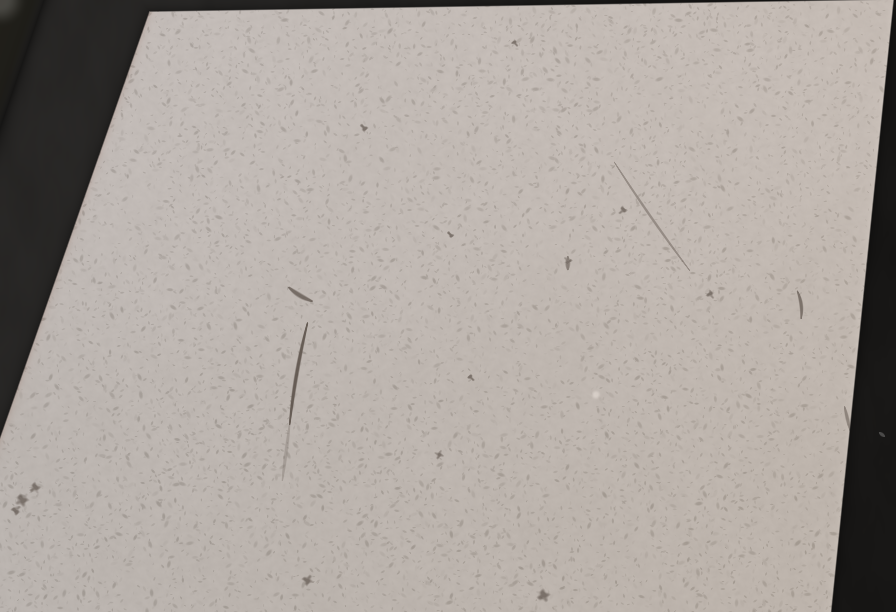
A Shadertoy shader for this texture:

```glsl
// A pale speckled stone slab, seen at a slant, lying in a dark frame.
// Straight edges bound the slab; cellular noise scatters oriented flecks over
// it, layered sines tint it, and short strokes and spots add the wear.

const float ASPECT = 512.0 / 350.0;
const vec3 STONE_LIGHT = vec3(0.765, 0.735, 0.715);
const vec3 STONE_SHADE = vec3(0.735, 0.705, 0.680);
const vec3 STAIN = vec3(0.34, 0.30, 0.27);
const vec3 FRAME_LEFT = vec3(0.155, 0.150, 0.145);
const vec3 FRAME_RIGHT = vec3(0.092, 0.088, 0.084);

vec2 hash2(vec2 cell) {
    vec3 q = fract(cell.xyx * vec3(0.1031, 0.1030, 0.0973));
    q += dot(q, q.yzx + 33.33);
    return fract((q.xx + q.yz) * q.zy);
}

// Signed distance to the line a-b, positive on its right side
float edgeDistance(vec2 p, vec2 a, vec2 b) {
    vec2 d = normalize(b - a);
    return dot(p - a, vec2(d.y, -d.x));
}

// Soft stroke that tapers towards both ends
float stroke(vec2 p, vec2 a, vec2 b, float width, float bend) {
    vec2 d = b - a;
    float t = clamp(dot(p - a, d) / dot(d, d), 0.0, 1.0);
    float taper = 4.0 * t * (1.0 - t);
    vec2 side = normalize(vec2(d.y, -d.x));
    float dist = length(p - a - d * t - side * bend * taper);
    float radius = width * (0.45 + 0.55 * taper);
    return 1.0 - smoothstep(radius * 0.4, radius * 1.4, dist);
}

// Smooth uneven field in about -1..1
float layeredSines(vec2 p) {
    float sum = 0.0, gain = 0.5;
    for (int i = 0; i < 4; i++) {
        sum += gain * sin(p.x + 1.7 * sin(p.y * 0.8)) * cos(p.y + 1.3 * sin(p.x * 0.7));
        p = mat2(1.5, 1.1, -1.1, 1.5) * p + 2.3;
        gain *= 0.6;
    }
    return sum;
}

// One elongated, randomly turned fleck per cell
float flecks(vec2 p, float density, float seed) {
    vec2 cell = floor(p);
    float cover = 0.0;
    for (int y = -1; y <= 1; y++)
    for (int x = -1; x <= 1; x++) {
        vec2 id = cell + vec2(x, y);
        vec2 place = hash2(id + seed);
        vec2 kind = hash2(id + seed + 57.0);
        vec2 d = p - id - place;
        float angle = 6.2832 * kind.x;
        float c = cos(angle), s = sin(angle);
        d = mat2(c, -s, s, c) * d;
        float size = mix(0.65, 1.25, place.y);
        float shape = length(d / (vec2(0.38, 0.18) * size));
        float strength = smoothstep(1.0 - density, 1.25, kind.y);
        cover = max(cover, strength * (1.0 - smoothstep(0.35, 1.2, shape)));
    }
    return cover;
}

// Scattered dark spots: position and radius
float spots(vec2 p) {
    const vec3 SPOTS[13] = vec3[13](
        vec3(0.594, 0.791, 0.006), vec3(1.017, 0.656, 0.006), vec3(0.927, 0.573, 0.006),
        vec3(1.160, 0.519, 0.006), vec3(0.717, 0.257, 0.006), vec3(0.887, 0.027, 0.010),
        vec3(0.502, 0.052, 0.008), vec3(0.735, 0.616, 0.005), vec3(0.841, 0.930, 0.005),
        vec3(0.769, 0.383, 0.005), vec3(0.036, 0.183, 0.010), vec3(0.057, 0.203, 0.008),
        vec3(0.026, 0.166, 0.007));
    float cover = 0.0;
    vec2 wobble = 0.002 * vec2(sin(p.y * 610.0), sin(p.x * 530.0));
    for (int i = 0; i < 13; i++) {
        float d = length(p + wobble - SPOTS[i].xy);
        cover = max(cover, 1.0 - smoothstep(0.35, 1.2, d / SPOTS[i].z));
    }
    return cover;
}

vec3 slabColor(vec2 p) {
    float mottling = layeredSines(p * 9.0);
    vec3 color = mix(STONE_SHADE, STONE_LIGHT, smoothstep(0.0, 0.9, p.y) + 0.2 * mottling);
    color += vec3(0.008, 0.0, -0.010) * (p.x - 0.6);
    // Fine and coarse flecks, then a faint grain
    float density = 0.65 + 0.2 * mottling;
    float fine = flecks(p * 105.0, density, 3.0);
    float coarse = flecks(p * 62.0, density, 19.0);
    color -= vec3(0.125, 0.125, 0.130) * max(fine * 0.8, coarse);
    color += 0.012 * layeredSines(p * 150.0);
    // Scratches and chips
    float wear = 0.85 * stroke(p, vec2(0.473, 0.307), vec2(0.502, 0.472), 0.0032, -0.003);
    wear = max(wear, 0.25 * stroke(p, vec2(0.461, 0.215), vec2(0.473, 0.307), 0.003, 0.0));
    wear = max(wear, 0.42 * stroke(p, vec2(1.003, 0.735), vec2(1.126, 0.558), 0.0022, 0.002));
    wear = max(wear, 0.65 * stroke(p, vec2(1.302, 0.524), vec2(1.308, 0.480), 0.003, -0.003));
    wear = max(wear, 0.70 * stroke(p, vec2(0.472, 0.530), vec2(0.509, 0.508), 0.004, 0.002));
    wear = max(wear, 0.50 * stroke(p, vec2(1.379, 0.335), vec2(1.388, 0.297), 0.003, 0.0));
    wear = max(wear, 0.55 * stroke(p, vec2(0.927, 0.580), vec2(0.927, 0.560), 0.004, 0.0));
    wear = max(wear, 0.65 * spots(p));
    color = mix(color, STAIN, wear);
    float chip = 1.0 - smoothstep(0.002, 0.009, length(p - vec2(0.973, 0.355)));
    return color + 0.09 * chip;
}

vec3 frameColor(vec2 p, float px) {
    vec3 color = mix(FRAME_LEFT, FRAME_RIGHT, smoothstep(0.2, 1.3, p.x));
    color += 0.010 * layeredSines(p * vec2(30.0, 12.0));
    // Outer ledge and its groove at the upper left
    float ledge = edgeDistance(p, vec2(0.0, 0.79), vec2(0.072, 1.0));
    color = mix(color, vec3(0.125, 0.120, 0.100), 1.0 - smoothstep(-0.02, px, ledge));
    color *= 1.0 - 0.45 * exp(-abs(ledge) / 0.010);
    color += 0.16 * (1.0 - smoothstep(0.01, 0.045, length(p - vec2(0.0, 1.0))));
    return color + 0.2 * stroke(p, vec2(1.436, 0.293), vec2(1.444, 0.287), 0.003, 0.0);
}

void mainImage(out vec4 fragColor, in vec2 fragCoord) {
    vec2 p = fragCoord / iResolution.xy * vec2(ASPECT, 1.0);
    float px = 1.0 / iResolution.y;
    // Slab outline from its three visible sides
    float left = edgeDistance(p, vec2(0.0, 0.284), vec2(0.244, 0.981));
    float top = edgeDistance(p, vec2(0.244, 0.981), vec2(1.464, 1.001));
    float right = edgeDistance(p, vec2(1.459, 1.0), vec2(1.357, 0.0));
    float inside = min(left, min(top, right));
    vec3 slab = slabColor(p);
    slab -= vec3(0.04, 0.07, 0.08) * exp(-max(left, 0.0) / 0.005);
    slab += 0.03 * exp(-max(right, 0.0) / 0.006);
    vec3 frame = frameColor(p, px) * (1.0 - 0.3 * exp(-max(-inside, 0.0) / 0.008));
    vec3 color = mix(frame, slab, smoothstep(-px, px, inside));
    fragColor = vec4(clamp(color, 0.0, 1.0), 1.0);
}
```
